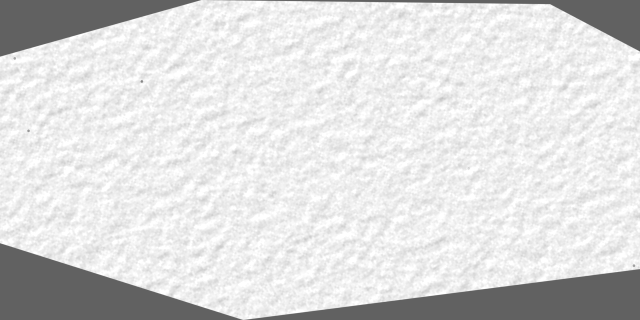
Reproduce this texture procedurally as a WebGL 1 fragment shader.

```glsl
precision highp float;
// Embossed white watercolour paper, cut to an irregular polygon on a grey table.

uniform vec2 u_resolution;

#define PAPER_TONE 0.938
#define TABLE_TONE 0.38
#define BUMP_SCALE 29.0
#define BUMP_STRETCH 1.3
#define BUMP_ANGLE 0.3
#define LIGHT_DIR vec2(-0.6, 0.8)
#define LIGHT_STEP 0.006
#define RELIEF_GAIN 0.135
#define GRAIN_SCALE 165.0
#define GRAIN_GAIN 0.085
#define SPECK_CELL 0.13
#define SPECK_SHARE 0.05

float hash(vec2 p) {
  return fract(sin(dot(p, vec2(127.1, 311.7))) * 43758.5453);
}

// Value noise with quintic blending
float noise(vec2 p) {
  vec2 i = floor(p), f = fract(p);
  vec2 u = f * f * f * (f * (f * 6.0 - 15.0) + 10.0);
  float low = mix(hash(i), hash(i + vec2(1.0, 0.0)), u.x);
  float high = mix(hash(i + vec2(0.0, 1.0)), hash(i + vec2(1.0, 1.0)), u.x);
  return mix(low, high, u.y);
}

mat2 rotation(float angle) {
  float c = cos(angle), s = sin(angle);
  return mat2(c, -s, s, c);
}

// Height of the paper surface: wide dimples plus finer crumples
float paperHeight(vec2 p) {
  vec2 q = rotation(BUMP_ANGLE) * p * BUMP_SCALE * vec2(1.0, BUMP_STRETCH);
  float height = 0.0, amplitude = 1.0;
  for (int octave = 0; octave < 3; octave++) {
    height += amplitude * noise(q);
    q = rotation(0.6) * q * 2.1 + 17.3;
    amplitude *= 0.45;
  }
  return height;
}

// Directional light on the slopes
float relief(vec2 p) {
  vec2 offset = LIGHT_DIR * LIGHT_STEP;
  return paperHeight(p - offset) - paperHeight(p + offset);
}

// Sparse dark flecks in the pulp
float specks(vec2 p) {
  vec2 cell = floor(p / SPECK_CELL);
  vec2 center = 0.2 + 0.6 * vec2(hash(cell + 3.1), hash(cell + 8.7));
  float dist = length(fract(p / SPECK_CELL) - center) * SPECK_CELL;
  float present = step(hash(cell + 21.4), SPECK_SHARE);
  float strength = mix(0.1, 0.4, hash(cell + 40.2));
  return present * strength * (1.0 - smoothstep(0.002, 0.006, dist));
}

// Signed distance to the line a-b, positive on its right side
float sideOf(vec2 p, vec2 a, vec2 b) {
  vec2 along = normalize(b - a);
  return dot(p - a, vec2(along.y, -along.x));
}

// Signed distance into the sheet; its left and right sides run off the canvas
float sheetInside(vec2 p) {
  float d = sideOf(p, vec2(0.0, 0.823), vec2(0.63, 1.0));
  d = min(d, sideOf(p, vec2(0.63, 1.0), vec2(1.719, 0.987)));
  d = min(d, sideOf(p, vec2(1.719, 0.987), vec2(2.0, 0.839)));
  d = min(d, sideOf(p, vec2(2.0, 0.159), vec2(0.76, 0.0)));
  return min(d, sideOf(p, vec2(0.76, 0.0), vec2(0.0, 0.24)));
}

void main() {
  vec2 p = gl_FragCoord.xy / u_resolution.y;
  float pixel = 1.0 / u_resolution.y;

  // Shaded paper
  float grain = noise(rotation(0.5) * p * GRAIN_SCALE) - 0.5;
  float paper = PAPER_TONE + RELIEF_GAIN * relief(p) + GRAIN_GAIN * grain;
  paper = min(paper, 1.0) - specks(p);

  // Sheet over table
  float cover = smoothstep(-0.7 * pixel, 0.7 * pixel, sheetInside(p));
  gl_FragColor = vec4(vec3(mix(TABLE_TONE, paper, cover)), 1.0);
}
```
